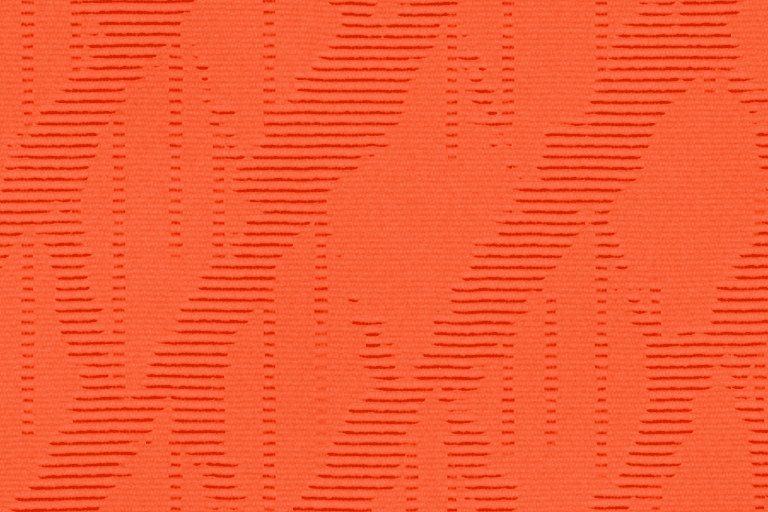
This texture is drawn by a Shadertoy shader. Its source:

```glsl
// Orange jacquard knit: raised horizontal ribs around flat, pointed lozenges.
// A staggered lattice of jittered lozenges, sampled once per rib row, decides
// where ribs rise; every rib has a lit crest and a shadow, over fine stitches.

const float RIB_ROWS = 46.5;             // ribs per canvas height
const float STITCH_COLUMNS = 150.0;      // stitches per canvas height
const vec2 LATTICE_PITCH = vec2(0.53, 0.35);
const vec2 LATTICE_ORIGIN = vec2(0.29, 0.61);
const vec2 LOZENGE_RADIUS = vec2(0.165, 0.31);
const float LOZENGE_LEAN = 0.14;
const float STREAK_PITCH = 0.095;        // spacing of the dashed columns
const float STREAK_HALF_WIDTH = 0.011;
const float SHADOW_DEPTH = 4.1;          // in steps of the colour ramp
const float SHADOW_WIDTH = 0.17;         // in rib rows
const float FLAT_TONE = 3.45;
const float CREST_TONE = 4.1;

const vec3 RAMP[6] = vec3[6](
    vec3(0.83, 0.13, 0.02), vec3(0.93, 0.22, 0.06), vec3(0.95, 0.31, 0.13),
    vec3(0.97, 0.36, 0.20), vec3(0.98, 0.40, 0.25), vec3(0.98, 0.45, 0.31));

float hash(vec2 p) {
    vec3 q = fract(vec3(p.xyx) * 0.1031);
    q += dot(q, q.yzx + 33.33);
    return fract((q.x + q.y) * q.z);
}

float noise(vec2 p) {
    vec2 cell = floor(p), f = fract(p);
    f = f * f * (3.0 - 2.0 * f);
    return mix(mix(hash(cell), hash(cell + vec2(1, 0)), f.x),
               mix(hash(cell + vec2(0, 1)), hash(cell + vec2(1, 1)), f.x), f.y);
}

// Negative inside the flat lozenges, positive in the ribbed ground.
float lozengeField(vec2 p) {
    float nearest = 10.0;
    float baseRow = floor((p.y - LATTICE_ORIGIN.y) / LATTICE_PITCH.y + 0.5);
    for (int j = -1; j <= 1; j++) {
        float row = baseRow + float(j);
        float stagger = 0.5 * mod(row, 2.0);
        float baseColumn = floor((p.x - LATTICE_ORIGIN.x) / LATTICE_PITCH.x - stagger + 0.5);
        for (int i = -1; i <= 1; i++) {
            float column = baseColumn + float(i);
            vec2 id = vec2(column, row) + 20.0;
            vec2 jitter = vec2(hash(id), hash(id + 51.7)) - 0.5;
            vec2 centre = LATTICE_ORIGIN + LATTICE_PITCH * vec2(column + stagger, row);
            vec2 d = p - centre - jitter * vec2(0.09, 0.07);
            d.x -= LOZENGE_LEAN * d.y;
            vec2 radius = LOZENGE_RADIUS * (0.87 + 0.3 * hash(id + 9.3));
            nearest = min(nearest, abs(d.x) / radius.x + abs(d.y) / radius.y);
        }
    }
    return nearest - 1.0;
}

// Narrow vertical columns of short dashes crossing the flat parts.
float streakMask(vec2 p, float soft) {
    float column = floor(p.x / STREAK_PITCH);
    float centre = (column + 0.25 + 0.5 * hash(vec2(column + 4.0, 7.0))) * STREAK_PITCH;
    float halfWidth = STREAK_HALF_WIDTH * (0.75 + 0.5 * hash(vec2(column + 8.0, p.y * RIB_ROWS)));
    float present = smoothstep(0.42, 0.5, noise(vec2(column * 3.7 + 11.0, p.y * 3.2)));
    return present * (1.0 - smoothstep(halfWidth - soft, halfWidth + soft, abs(p.x - centre)));
}

vec3 rampColour(float tone) {
    tone = clamp(tone, 0.0, 5.0);
    int i = int(min(floor(tone), 4.0));
    return mix(RAMP[i], RAMP[i + 1], tone - float(i));
}

void mainImage(out vec4 fragColor, in vec2 fragCoord) {
    vec2 p = fragCoord / iResolution.y;
    float pixel = 1.0 / iResolution.y;

    // Slightly wavering rib rows
    float y = p.y + 0.007 * (noise(p * vec2(4.0, 3.0) + 5.0) - 0.5)
                  + 0.0025 * (noise(p * vec2(22.0, 9.0)) - 0.5);
    float row = floor(y * RIB_ROWS);
    float across = y * RIB_ROWS - row;
    vec2 rowPoint = vec2(p.x, (row + 0.5) / RIB_ROWS);

    // Where ribs rise, with ragged stepped ends
    float field = lozengeField(rowPoint);
    field += 0.34 * (noise(vec2(p.x * 13.0, rowPoint.y * 4.0) + 3.0) - 0.5);
    field += 0.22 * (noise(vec2(p.x * 55.0, row * 1.7)) - 0.5);
    field += 0.12 * (hash(vec2(row + 3.0, floor(p.x * 7.0))) - 0.5);
    field -= 0.12 * pow(abs(across - 0.55) * 2.0, 3.0);
    float rib = smoothstep(-0.02, 0.06 + 6.0 * pixel, field);
    rib = max(rib, 0.8 * streakMask(rowPoint, max(0.002, pixel)));

    // Fine brick-laid stitches
    float course = y * RIB_ROWS * 2.0;
    float stitchX = p.x * STITCH_COLUMNS + 0.5 * floor(course);
    float courseWave = cos(6.2832 * course);
    float stitchWave = cos(6.2832 * stitchX);
    float grain = noise(p * vec2(210.0, 260.0)) - 0.5;
    float speckle = hash(floor(p * 342.0)) - 0.5;
    float yarn = 1.0 * grain + 0.7 * speckle;
    float flatTone = FLAT_TONE - 0.55 * courseWave + 0.4 * stitchWave * (0.6 - 0.4 * courseWave)
                   + 1.1 * yarn;

    // Lit crest above a beaded shadow
    float bead = noise(vec2(p.x * 115.0, row * 7.3));
    float drop = (across - 0.25 - 0.08 * (bead - 0.5)) / SHADOW_WIDTH;
    float shadow = exp(-drop * drop) * (0.78 + 0.44 * bead);
    float crest = exp(-pow((across - 0.7) / 0.22, 2.0));
    float ribTone = CREST_TONE - 0.5 + 0.9 * crest - SHADOW_DEPTH * shadow
                  + 0.25 * stitchWave + 0.9 * yarn;

    float tone = mix(flatTone, ribTone, rib);
    tone += 0.5 * (noise(p * 3.5 + 17.0) - 0.5);
    fragColor = vec4(rampColour(tone), 1.0);
}
```
